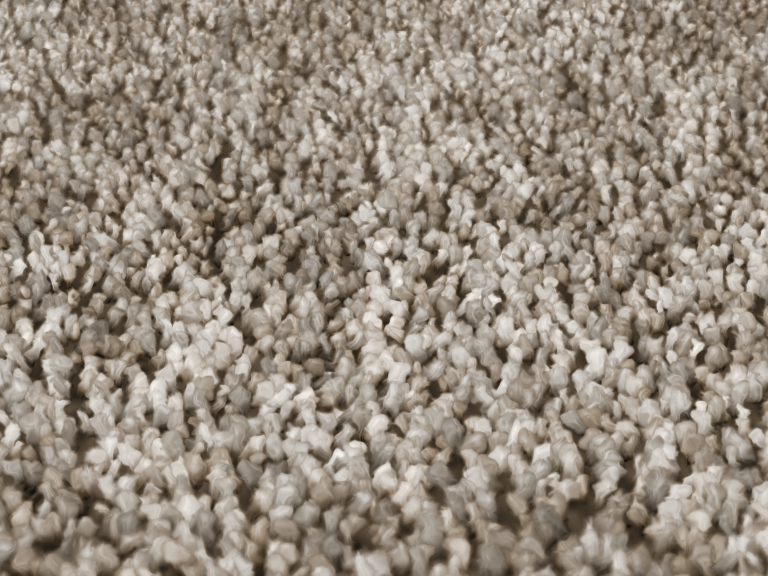
Give the GLSL for this texture, as a WebGL 2 fragment shader.

```glsl
#version 300 es
precision highp float;
// Deep beige pile carpet seen at a low angle. Leaning, lumpy tufts sit on a
// log-perspective grid and are layered from far to near; each is shaded by
// its height, roundness, clump and fibres, and softened by depth of field.

uniform vec2 u_resolution;
out vec4 fragColor;

const float HORIZON = 1.6;   // height of the vanishing line, in canvas heights
const float DENSITY = 35.0;  // grid cells per unit of perspective space

vec3 hash3(vec2 p) {
    vec3 q = fract(vec3(p.xyx) * vec3(0.1031, 0.1030, 0.0973));
    q += dot(q, q.yxz + 33.33);
    return fract((q.xxy + q.yzz) * q.zyx);
}

float noise(vec2 p) {
    vec2 i = floor(p), f = fract(p);
    f = f * f * (3.0 - 2.0 * f);
    return mix(mix(hash3(i).x, hash3(i + vec2(1, 0)).x, f.x),
               mix(hash3(i + vec2(0, 1)).x, hash3(i + vec2(1, 1)).x, f.x), f.y);
}

// Warm brown in the middle tones, nearly neutral in the brightest ones.
vec3 yarnColour(float tone, float warmth) {
    float tint = smoothstep(0.0, 0.3, tone) * (1.0 - 0.7 * smoothstep(0.5, 0.85, tone));
    return tone + vec3(0.045, 0.0, -0.050) * tint * warmth + vec3(0.008, 0.0, -0.012);
}

// Lays one tuft over the layer, which holds tone and warmth.
void addTuft(inout vec2 layer, vec2 p, vec2 cell, float halfRow, float centre, float blur) {
    vec2 id = cell * vec2(1, 2) + vec2(0, halfRow);
    vec3 place = hash3(id + 171.0), form = hash3(id + 393.0);
    vec2 grid = cell + vec2(place.x, 0.5 * (halfRow + place.y));
    float depth = exp(-grid.y / DENSITY);
    float size = depth / DENSITY;
    vec2 root = vec2(centre + grid.x * size, HORIZON - depth);
    vec2 local = (p - root) / size;

    // Bend each outline differently.
    vec2 bend = local * 2.3 + id * 3.7;
    local += 0.38 * (vec2(noise(bend), noise(bend + 40.0)) - 0.5);

    // Neighbouring tufts share part of their lean and height.
    float clump = noise(grid * 0.4 + 50.0);
    float lean = (form.x - 0.5) * 1.5 + (noise(grid * 0.22 + 90.0) - 0.5) * 0.7;
    float len = 0.35 + 0.45 * form.y + 0.4 * clump;
    vec2 axis = vec2(sin(lean), cos(lean));
    float along = dot(local, axis);
    float t = clamp(along / len, 0.0, 1.0);
    float radius = mix(0.25, 0.47, form.z) * mix(0.8, 1.05, t);
    vec2 away = local - axis * len * t;
    float side = dot(local, vec2(axis.y, -axis.x));

    float fray = noise(local * 6.0 + id * 7.3) - 0.5;
    float dist = length(away) + fray * 0.14;
    float soft = 0.085 + 0.7 / (u_resolution.y * size) + 0.2 * blur;
    float cover = 1.0 - smoothstep(-soft, soft, dist - radius);
    if (cover <= 0.0) return;

    float dome = sqrt(max(0.0, 1.0 - dist * dist / (radius * radius)));
    float fibre = noise(vec2(side * 10.0 + fray, along * 3.0) + id * 5.7) - 0.5;
    float tone = mix(0.53, 0.83, place.z);
    tone *= mix(0.38, 1.0, smoothstep(-0.25, 0.75, along / len));
    tone *= 0.72 + 0.28 * dome;
    tone *= mix(0.82, 1.1, smoothstep(0.15, 0.75, clump));
    tone += 0.09 * dot(away / radius, vec2(-0.5, 0.85));

    // Pale glint on the shoulder of the tip.
    vec2 tip = local - axis * len - radius * vec2(-0.25, 0.2);
    tone += 0.17 * form.x * exp(-7.0 * dot(tip, tip) / (radius * radius + 0.1));
    tone += (0.12 * fibre + 0.12 * fray) * (1.0 - 0.6 * blur);
    layer = mix(layer, vec2(tone, mix(1.4, 0.6, form.y)), cover);
}

void main() {
    vec2 p = gl_FragCoord.xy / u_resolution.y;
    float centre = 0.5 * u_resolution.x / u_resolution.y;
    float depth = HORIZON - p.y;
    vec2 grid = DENSITY * vec2((p.x - centre) / depth, -log(depth));
    vec2 home = floor(grid);
    float blur = smoothstep(0.5, 1.0, p.y) + 0.5 * smoothstep(0.22, 0.0, p.y);

    // Far half rows first, so that nearer tufts cover them.
    vec2 layer = vec2(0.12 + 0.2 * noise(grid * 1.7), 1.0);
    for (int row = 1; row >= -2; row--)
        for (int part = 1; part >= 0; part--)
            for (int column = -2; column <= 2; column++)
                addTuft(layer, p, home + vec2(column, row), float(part), centre, blur);

    // Broad shading of the pile, gentler with distance.
    float tone = layer.x * mix(0.95, 1.06, noise(grid * 0.12 + 20.0));
    tone = mix(tone, 0.56, 0.15 * smoothstep(0.45, 1.0, p.y));
    tone *= mix(0.92, 1.0, smoothstep(0.0, 0.3, p.y));
    tone = min(tone, 0.76 + 0.6 * (tone - 0.76));
    fragColor = vec4(clamp(yarnColour(max(tone, 0.07), layer.y), 0.0, 1.0), 1.0);
}
```
